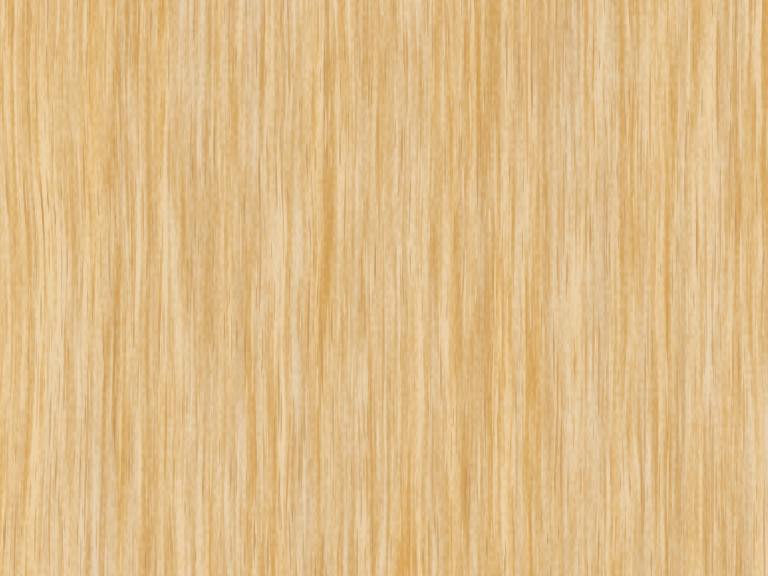
A WebGL 2 fragment shader for this texture:

```glsl
#version 300 es
precision highp float;

uniform vec2 u_resolution;
out vec4 fragColor;

// Colours: a mean wood tone and the two axes along which it varies
const vec3 WOOD_MEAN  = vec3(0.872, 0.733, 0.522);
const vec3 TONE_AXIS  = vec3(0.018, 0.036, 0.062);
const vec3 WARM_AXIS  = vec3(0.015, 0.003, -0.024);
const vec3 PORE_TINT  = vec3(0.72, 0.53, 0.32);
const vec3 AMBER_TINT = vec3(0.82, 0.61, 0.33);
const vec3 FLECK_TINT = vec3(0.925, 0.835, 0.685);

// Grain frequencies, in cycles per canvas height
const vec2 BOARD_FREQ = vec2(5.0, 0.8);
const vec2 BAND_FREQ  = vec2(30.0, 1.3);
const vec2 FIBRE_FREQ = vec2(88.0, 2.8);
const vec2 FINE_FREQ  = vec2(165.0, 7.0);
const vec2 SPECK_FREQ = vec2(290.0, 130.0);

// Contribution of each grain layer to the tone
const float BOARD_GAIN = 0.42;
const float BAND_GAIN  = 0.55;
const float FIBRE_GAIN = 1.30;
const float FINE_GAIN  = 1.45;
const float SPECK_GAIN = 0.85;
const float STAIN_GAIN = 0.6;
const float TONE_BIAS  = 0.24;

const int STREAK_LAYERS = 3;

float hash(vec2 p) {
    vec3 q = fract(vec3(p.xyx) * 0.1031);
    q += dot(q, q.yzx + 33.33);
    return fract((q.x + q.y) * q.z);
}

// Smooth value noise in -1..1
float noise(vec2 p) {
    vec2 i = floor(p);
    vec2 f = fract(p);
    f = f * f * (3.0 - 2.0 * f);
    float low  = mix(hash(i), hash(i + vec2(1.0, 0.0)), f.x);
    float high = mix(hash(i + vec2(0.0, 1.0)), hash(i + vec2(1.0, 1.0)), f.x);
    return 2.0 * mix(low, high, f.y) - 1.0;
}

// Random values along one fibre, shifted so that neighbours do not line up
float strand(float column, float y, float seed) {
    y += 17.0 * hash(vec2(column, seed));
    float i = floor(y);
    float f = smoothstep(0.0, 1.0, y - i);
    vec2 key = vec2(column + seed * 7.0, i + seed);
    return 2.0 * mix(hash(key), hash(key + vec2(0.0, 1.0)), f) - 1.0;
}

float fibres(vec2 p, float seed) {
    float column = floor(p.x);
    float f = smoothstep(0.15, 0.85, p.x - column);
    return mix(strand(column, p.y, seed), strand(column + 1.0, p.y, seed), f);
}

// Scattered thin dashes with tapered ends, one at most per cell
float dashes(vec2 p, vec2 cell, float share, float halfWidth, float seed) {
    float column = floor(p.x / cell.x);
    float y = p.y / cell.y + 9.0 * hash(vec2(column, seed));
    vec2 id = vec2(column + seed * 3.0, floor(y) + seed);
    float centre = mix(0.2, 0.8, hash(id + 11.0));
    float dx = abs(p.x - (column + centre) * cell.x);
    float reach = mix(0.2, 0.48, hash(id + 23.0));
    float along = (fract(y) - 0.5) / reach;
    float taper = max(1.0 - along * along, 0.0);
    float soft = 0.6 / u_resolution.y;
    float body = 1.0 - smoothstep(halfWidth * taper - soft, halfWidth * taper + soft, dx);
    float strength = mix(0.3, 1.0, hash(id + 37.0));
    return body * smoothstep(0.0, 0.4, taper) * strength * step(hash(id), share);
}

void main() {
    vec2 p = gl_FragCoord.xy / u_resolution.y;

    // Gentle sway of the grain, stronger near the left edge
    float sway = mix(0.010, 0.003, smoothstep(0.1, 0.45, p.x));
    vec2 g = p;
    g.x += sway * noise(p * vec2(3.0, 2.3) + 4.0);
    g.x += 0.0022 * noise(p * vec2(20.0, 7.0) + 31.0);

    // Tone from broad bands down to single fibres
    float fibre = fibres(g * FIBRE_FREQ, 3.0);
    float tone = TONE_BIAS;
    tone += BOARD_GAIN * noise(g * BOARD_FREQ + 8.0);
    tone += BAND_GAIN * fibres(g * BAND_FREQ, 1.0);
    tone += FIBRE_GAIN * fibre;
    tone += FINE_GAIN * fibres(g * FINE_FREQ, 5.0);
    tone += SPECK_GAIN * noise(p * SPECK_FREQ);

    // Soft amber stains broken up by the fibres
    float stain = smoothstep(0.3, 0.8, noise(g * vec2(22.0, 2.4) + 51.0));
    tone -= STAIN_GAIN * stain * (0.8 - 0.5 * fibre);

    float warmth = 0.6 * noise(g * vec2(7.0, 1.3) + 70.0) + 0.9 * fibres(g * vec2(60.0, 2.0), 9.0);
    warmth += 0.4 * stain;
    vec3 colour = WOOD_MEAN + TONE_AXIS * clamp(tone, -2.6, 2.3) + WARM_AXIS * warmth;

    // Amber lines, pale flecks and dark pores at several lengths
    for (int i = 0; i < STREAK_LAYERS; i++) {
        float k = float(i);
        vec2 cell = vec2(0.011 + 0.004 * k, 0.06 + 0.06 * k);
        float amber = dashes(g, cell * vec2(1.1, 2.0), 0.42, 0.0015 + 0.0004 * k, 41.0 + k);
        float pale = dashes(g, cell * vec2(1.2, 1.5), 0.40, 0.0015 + 0.0004 * k, 13.0 + k);
        float pore = dashes(g, cell, 0.26, 0.0011 + 0.0003 * k, 21.0 + k);
        colour = mix(colour, AMBER_TINT, 0.58 * amber);
        colour = mix(colour, FLECK_TINT, 0.65 * pale);
        colour = mix(colour, PORE_TINT, 0.46 * pore);
    }

    fragColor = vec4(clamp(colour, 0.0, 1.0), 1.0);
}
```
